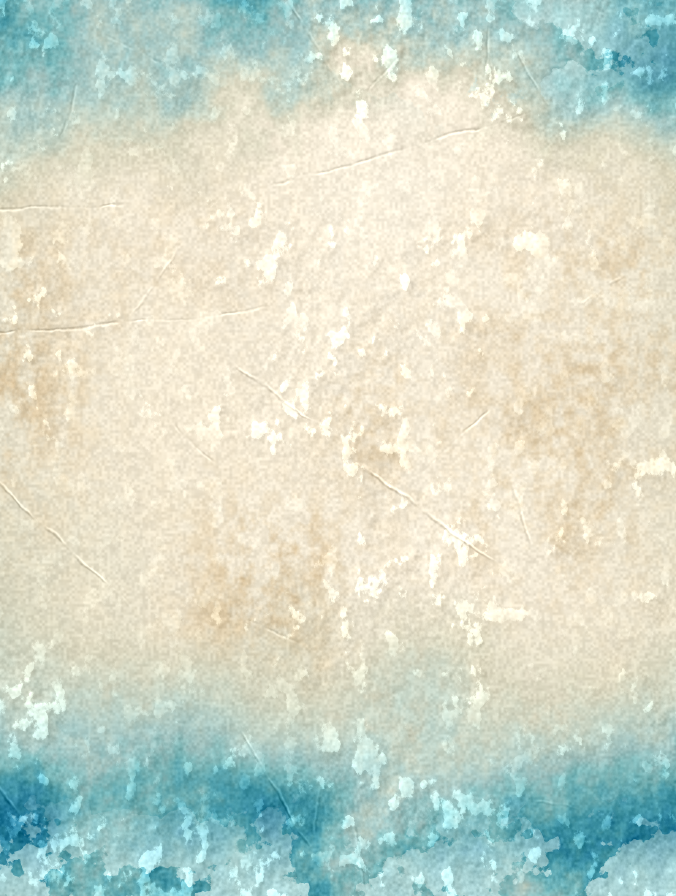
This background is drawn by a WebGL 1 fragment shader. Its source:

```glsl
precision highp float;
// Weathered cream plaster fading to peeling teal paint at the top and bottom.
uniform vec2 u_resolution;

#define CREAM vec3(0.975, 0.935, 0.85)
#define SAND vec3(0.86, 0.85, 0.76)
#define SAGE vec3(0.76, 0.83, 0.78)
#define MIST vec3(0.63, 0.77, 0.76)
#define TEAL vec3(0.45, 0.70, 0.71)
#define DEEP vec3(0.25, 0.58, 0.64)
#define INK vec3(0.08, 0.43, 0.56)
#define TAN vec3(0.82, 0.73, 0.58)
#define PALE vec3(0.76, 0.88, 0.87)
#define CREASE_WIDTH 0.0013
#define RELIEF 0.45
#define GRAIN 0.10

float hash(vec2 p) {
  p = fract(p * vec2(0.1031, 0.1137));
  p += dot(p, p.yx + 33.33);
  return fract((p.x + p.y) * p.x * 7.13);
}

float noise(vec2 p) {
  vec2 i = floor(p), f = fract(p);
  f = f * f * (3.0 - 2.0 * f);
  return mix(mix(hash(i), hash(i + vec2(1, 0)), f.x),
             mix(hash(i + vec2(0, 1)), hash(i + vec2(1, 1)), f.x), f.y);
}

// Layered noise centered on zero
float fbm(vec2 p) {
  float sum = -0.49, amp = 0.5;
  for (int i = 0; i < 6; i++) {
    sum += amp * noise(p);
    p = mat2(1.6, 1.2, -1.2, 1.6) * p + 17.3;
    amp *= 0.5;
  }
  return sum;
}

// Soft spot: center in xy, radii in zw
float blob(vec2 p, vec4 spot) {
  vec2 d = (p - spot.xy) / spot.zw;
  return exp(-dot(d, d));
}

// Raised fold from ends.xy to ends.zw: bright ridge, dark side, worn gaps
float crease(vec2 uv, vec4 ends) {
  vec2 aspect = vec2(u_resolution.x / u_resolution.y, 1.0);
  vec2 p = (uv - ends.xy) * aspect, d = (ends.zw - ends.xy) * aspect;
  float along = dot(p, d) / dot(d, d);
  float s = (p.x * d.y - p.y * d.x) / length(d) / CREASE_WIDTH;
  float taper = smoothstep(0.0, 0.15, along) * smoothstep(1.0, 0.8, along);
  float wear = 0.15 + smoothstep(0.25, 0.8, noise(p * 60.0 + ends.zw * 30.0));
  return (exp(-s * s) - 0.9 * exp(-(s - 1.8) * (s - 1.8))) * taper * wear;
}

vec3 paintRamp(float t) {
  vec3 c = mix(CREAM, SAND, clamp(t * 5.0, 0.0, 1.0));
  c = mix(c, SAGE, clamp(t * 5.0 - 1.0, 0.0, 1.0));
  c = mix(c, MIST, clamp(t * 5.0 - 2.0, 0.0, 1.0));
  c = mix(c, TEAL, clamp(t * 5.0 - 3.0, 0.0, 1.0));
  c = mix(c, DEEP, clamp(t * 5.0 - 4.0, 0.0, 1.0));
  return mix(c, INK, clamp(t * 4.0 - 4.0, 0.0, 1.0));
}

void main() {
  vec2 uv = gl_FragCoord.xy / u_resolution;
  vec2 q = uv * vec2(u_resolution.x / u_resolution.y, 1.0);
  float cloud = fbm(q * 5.0 + 3.0), mottle = fbm(q * 19.0 + 41.0);
  float streak = fbm(q * vec2(45.0, 6.0) + 9.0), speck = fbm(q * 85.0);
  float ragged = smoothstep(-0.04, 0.05, fbm(q * vec2(10.0, 8.0) + 60.0)) - 0.5;
  vec2 w = uv + 0.11 * vec2(cloud, fbm(q * 6.0 + 70.0)) + 0.06 * mottle;

  // Amount of teal paint: two bands, dark pools and worn clearings
  float lower = 1.0 - smoothstep(0.03, 0.36, w.y);
  float upper = smoothstep(0.73, 1.04, w.y);
  float band = max(lower, upper), side = abs(uv.x - 0.5) * 2.0;
  float t = 0.78 * lower + 0.66 * upper + 0.10 * pow(side, 4.0);
  t += 0.36 * blob(w, vec4(0.38, 0.115, 0.13, 0.055))
    + 0.40 * blob(w, vec4(0.90, 0.10, 0.17, 0.06))
    + 0.32 * blob(w, vec4(0.03, 0.075, 0.10, 0.06))
    + 0.52 * blob(w, vec4(0.98, 0.94, 0.14, 0.06))
    + 0.20 * blob(w, vec4(0.34, 0.97, 0.15, 0.06))
    + 0.10 * blob(w, vec4(0.05, 0.34, 0.20, 0.10))
    - 0.42 * blob(w, vec4(0.54, 0.97, 0.08, 0.07))
    - 0.28 * blob(w, vec4(0.55, 0.85, 0.22, 0.09))
    - 0.28 * blob(w, vec4(0.60, 0.10, 0.08, 0.05));
  t += band * (0.3 * cloud + 0.55 * mottle + 0.4 * streak + 0.15 * ragged);
  t += 0.3 * speck * (0.15 + band);
  vec3 color = paintRamp(max(t, 0.0));

  // Tan stains in the plaster, broken into vertical runs
  float stain = 0.60 * blob(w, vec4(0.40, 0.35, 0.14, 0.10))
    + 0.40 * blob(w, vec4(0.82, 0.50, 0.16, 0.17))
    + 0.50 * blob(w, vec4(0.02, 0.58, 0.11, 0.16))
    + 0.30 * blob(w, vec4(0.95, 0.69, 0.20, 0.12))
    + 0.30 * blob(w, vec4(0.57, 0.55, 0.07, 0.08))
    + 0.15 * blob(w, vec4(0.25, 0.72, 0.22, 0.12)) + 0.05;
  stain *= clamp(0.7 + 2.2 * mottle + 2.2 * streak + 3.0 * speck, 0.0, 1.8);
  color = mix(color, TAN, stain * (1.0 - 0.8 * band));

  // Soft light in the upper and lower center
  color += vec3(0.015, 0.02, 0.03) * (blob(w, vec4(0.54, 0.73, 0.20, 0.17))
    + 0.7 * blob(w, vec4(0.64, 0.37, 0.13, 0.10)));

  // Peeled pale flakes along the bottom edge and the top right
  float zone = 1.0 - smoothstep(0.0, 0.15, uv.y);
  zone = max(zone, blob(uv, vec4(0.80, 0.95, 0.20, 0.07)));
  float flake = fbm(q * vec2(11.0, 15.0) + 25.0) + 0.5 * mottle + 0.3 * speck;
  color = mix(color, PALE, 0.8 * zone * smoothstep(0.08, 0.12, flake + 0.13 * zone));

  // Long folds, then short scattered scratches
  vec2 r = uv + 0.014 * vec2(fbm(q * 24.0 + 5.0), fbm(q * 24.0 + 90.0));
  float fold = crease(r, vec4(0.42, 0.655, -0.08, 0.62))
    + crease(r, vec4(0.80, 0.875, 0.35, 0.78))
    + crease(r, vec4(0.33, 0.60, 0.51, 0.51))
    + crease(r, vec4(0.52, 0.49, 0.77, 0.35))
    + crease(r, vec4(0.34, 0.21, 0.47, 0.04))
    + crease(r, vec4(-0.03, 0.48, 0.20, 0.32))
    + crease(r, vec4(0.20, 0.768, -0.04, 0.767))
    + crease(r, vec4(0.73, 0.55, 0.61, 0.46))
    + crease(r, vec4(0.41, 1.02, 0.51, 0.90))
    + crease(r, vec4(-0.02, 0.14, 0.10, 0.03));
  for (int i = 0; i < 16; i++) {
    vec2 k = vec2(float(i) * 3.7 + 1.0, float(i) * 1.9 + 4.0);
    vec2 a = vec2(hash(k), hash(k + 31.0));
    vec2 d = vec2(hash(k + 57.0), hash(k + 83.0)) - 0.5;
    fold += 0.6 * crease(r, vec4(a, a + 0.2 * d));
  }
  color += 0.12 * fold;

  // Side-lit plaster relief, sparse chips and fine grain
  vec2 rough = q * vec2(62.0, 48.0);
  float height = fbm(rough);
  float patchy = 0.35 + smoothstep(-0.12, 0.2, cloud + mottle) + 0.5 * band;
  color += RELIEF * 0.5 * patchy * (height - fbm(rough + vec2(-0.16, 0.16)));
  color += 0.10 * patchy * smoothstep(0.12, 0.2, height) * vec3(0.9, 1.0, 1.0);
  color += GRAIN * (noise(q * 330.0) - 0.5) + 0.10 * speck + 0.06 * streak;
  gl_FragColor = vec4(clamp(color, 0.0, 1.0), 1.0);
}
```
